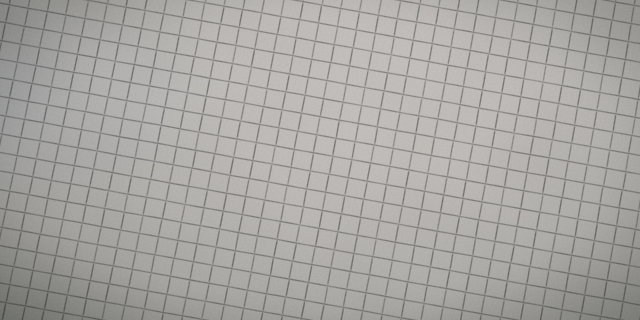
A WebGL 1 fragment shader for this pattern:

```glsl
precision highp float;

uniform vec2 u_resolution;

// Lengths are in canvas heights
const vec2 GRID_ANCHOR = vec2(0.812, 0.611);
const vec2 GRID_PITCH = vec2(0.0615, 0.0583);
const float COLUMN_LEAN = 0.19;
const float LEAN_FALLOFF = 0.02;
const float ROW_SLOPE = -0.18;
const float WOBBLE = 0.0012;
const float SEGMENT_JITTER = 0.03;

const float COLUMN_WIDTH = 0.0038;
const float ROW_WIDTH = 0.0036;
const float COLUMN_INK = 0.43;
const float ROW_INK = 0.39;
const float INK_VARIATION = 0.35;
const float JOINT_FADE = 0.40;
const float MIN_BLUR = 0.0042;

const vec3 PAPER = vec3(0.757, 0.744, 0.730);
const vec3 SHADE_TINT = vec3(1.0, 0.94, 0.95);
const vec3 COOL_TINT = vec3(-0.008, 0.000, 0.014);
const vec2 LIGHT_CENTER = vec2(0.57, 0.74);
const vec2 LIGHT_FALLOFF = vec2(0.37, 0.19);
const float CORNER_SHADE = 0.10;
const float GRAIN = 0.018;
const float MOTTLE = 0.012;

float hash(vec2 p) {
  vec3 q = fract(vec3(p.xyx) * 0.1031);
  q += dot(q, q.yzx + 33.33);
  return fract((q.x + q.y) * q.z);
}

vec2 gradient(vec2 corner) {
  float angle = 6.2832 * hash(corner);
  return vec2(cos(angle), sin(angle));
}

float gradientNoise(vec2 p) {
  vec2 i = floor(p);
  vec2 f = fract(p);
  vec2 u = f * f * f * (f * (f * 6.0 - 15.0) + 10.0);
  vec2 e = vec2(1.0, 0.0);
  float bottom = mix(dot(gradient(i), f),
                     dot(gradient(i + e), f - e), u.x);
  float top = mix(dot(gradient(i + e.yx), f - e.yx),
                  dot(gradient(i + 1.0), f - 1.0), u.x);
  return mix(bottom, top, u.y);
}

// Box-filtered coverage of a line centred at zero distance
float lineCoverage(float dist, float width, float blur) {
  float low = max(dist - 0.5 * blur, -0.5 * width);
  float high = min(dist + 0.5 * blur, 0.5 * width);
  return max(high - low, 0.0) / blur;
}

// Skewed grid coordinates, whole numbers lie on the lines
vec2 gridCoords(vec2 p) {
  vec2 wobble = vec2(gradientNoise(p * 9.0), gradientNoise(p * 9.0 + 40.0));
  vec2 d = p - GRID_ANCHOR + WOBBLE * wobble;
  float lean = COLUMN_LEAN - LEAN_FALLOFF * (p.x - 1.0);
  return vec2(d.x - lean * d.y, d.y - ROW_SLOPE * d.x) / GRID_PITCH;
}

float gridInk(vec2 p, float blur) {
  vec2 g = gridCoords(p);
  vec2 nearest = floor(g + 0.5);
  vec2 offset = g - nearest;

  // Column segments, one per cell, fading near the joints
  vec2 columnId = vec2(nearest.x, floor(g.y)) + 100.0;
  float shift = (hash(columnId) - 0.5) * SEGMENT_JITTER;
  float joint = 1.0 - smoothstep(0.04, 0.20, abs(offset.y));
  float columnTone = 1.0 - INK_VARIATION * hash(columnId + 17.0);
  float column = lineCoverage((offset.x + shift) * GRID_PITCH.x, COLUMN_WIDTH, blur);
  column *= COLUMN_INK * columnTone * (1.0 - JOINT_FADE * joint);

  // Row lines with unevenly worn ink
  float rowTone = 1.0 - INK_VARIATION * (0.5 + gradientNoise(vec2(g.x * 1.3, nearest.y * 7.3)));
  float row = lineCoverage(offset.y * GRID_PITCH.y, ROW_WIDTH, blur);
  row *= ROW_INK * rowTone;

  return max(column, row);
}

vec3 paperColor(vec2 uv, vec2 p) {
  vec2 d = uv - LIGHT_CENTER;
  float shade = dot(d * d, LIGHT_FALLOFF);
  shade += CORNER_SHADE * smoothstep(0.42, 0.72, length(uv - 0.5));
  float cool = 1.0 - smoothstep(0.0, 0.45, length(uv - vec2(0.0, 0.7)));
  float grain = GRAIN * gradientNoise(p * 150.0) + MOTTLE * gradientNoise(p * 5.0);
  return PAPER - SHADE_TINT * shade + COOL_TINT * cool + grain;
}

void main() {
  vec2 uv = gl_FragCoord.xy / u_resolution;
  vec2 p = gl_FragCoord.xy / u_resolution.y;
  float blur = max(1.0 / u_resolution.y, MIN_BLUR);
  vec3 color = paperColor(uv, p) * (1.0 - gridInk(p, blur));
  gl_FragColor = vec4(color, 1.0);
}
```
